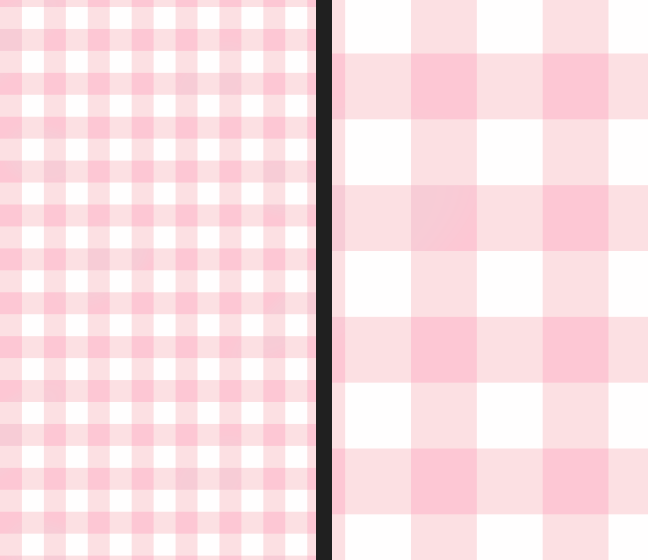
Left: the whole. Right: its middle third, enlarged.
Give the GLSL for this pattern, as a WebGL 1 fragment shader.

```glsl
precision highp float;
// Draws a pink and white gingham check with a faint unevenness in the dark squares.

uniform vec2 u_resolution;

const float REPEATS_ACROSS = 7.2;
const vec2 BAND_START = vec2(0.0, 0.6); // where the first bands begin, in repeats
const float BAND_WIDTH = 0.5;           // share of one repeat

const vec3 WHITE = vec3(1.0, 0.995, 0.995);
const vec3 LIGHT_PINK = vec3(0.99, 0.88, 0.89);
const vec3 DARK_PINK = vec3(0.993, 0.78, 0.83);
const vec3 DULL_PINK = vec3(0.97, 0.80, 0.84);

// Coverage of a repeating band, smoothed over one pixel.
float band(float position, float start, float width, float pixel) {
  float fromCentre = fract(position - start - 0.5 * width + 0.5) - 0.5;
  float inside = 0.5 * width - abs(fromCentre);
  return clamp(inside / pixel + 0.5, 0.0, 1.0);
}

// Slow layered sines, roughly -1 to 1.
float softWaves(vec2 p) {
  float broad = sin(p.x * 1.3 + 1.7 * sin(p.y * 0.7));
  float fine = sin(p.y * 2.1 - p.x * 0.9 + 2.0);
  return 0.6 * broad + 0.4 * fine;
}

// Blends white, single and crossed bands.
vec3 gingham(float upright, float level, vec3 crossed) {
  vec3 gapRow = mix(WHITE, LIGHT_PINK, upright);
  vec3 bandRow = mix(LIGHT_PINK, crossed, upright);
  return mix(gapRow, bandRow, level);
}

void main() {
  float pixel = REPEATS_ACROSS / u_resolution.x;
  vec2 p = gl_FragCoord.xy * pixel;

  float upright = band(p.x, BAND_START.x, BAND_WIDTH, pixel);
  float level = band(p.y, BAND_START.y, BAND_WIDTH, pixel);

  // Slight dulling where the bands cross
  float dullness = smoothstep(0.3, 0.8, softWaves(p));
  vec3 crossed = mix(DARK_PINK, DULL_PINK, dullness);

  gl_FragColor = vec4(gingham(upright, level, crossed), 1.0);
}
```
